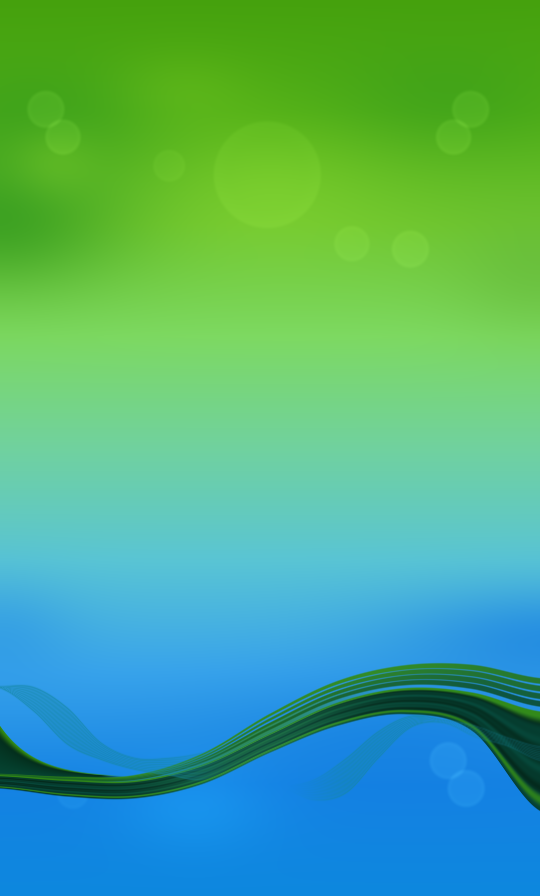
Reproduce this background procedurally as a WebGL 2 fragment shader.

```glsl
#version 300 es
precision highp float;
// A vertical green-to-blue gradient with soft light and bokeh discs,
// crossed near the bottom by a flowing striped ribbon and two fine veils.
// Ribbon edges are splines over x; stripes run along the space between them.
uniform vec2 u_resolution;
out vec4 outColor;

const vec3 DEEP_TEAL = vec3(0.02, 0.27, 0.20);
const vec3 DARK_GREEN = vec3(0.01, 0.15, 0.08);
const vec3 LEAF = vec3(0.20, 0.54, 0.07);
const vec3 VEIL = vec3(0.08, 0.53, 0.64);

// Catmull-Rom curve through nine evenly spaced heights, t in 0..1
float spline(float k[9], float t) {
  float f = clamp(t, 0.0, 1.0) * 8.0;
  int i = min(int(f), 7);
  float u = f - float(i);
  float a = k[max(i - 1, 0)], b = k[i], c = k[i + 1], d = k[min(i + 2, 8)];
  return b + 0.5 * u * (c - a + u * (2.0 * a - 5.0 * b + 4.0 * c - d
    + u * (3.0 * (b - c) + d - a)));
}

// Smooth coverage of the strip between two heights
float band(float y, float low, float high, float soft) {
  return smoothstep(-soft, soft, y - low) * smoothstep(-soft, soft, high - y);
}

// Soft elliptical light
float glow(vec2 uv, vec2 centre, vec2 radius) {
  vec2 d = (uv - centre) / radius;
  return exp(-dot(d, d));
}

// Flat bokeh disc with a slightly brighter rim; p and radius in canvas heights
float disc(vec2 p, vec2 centre, float radius) {
  float d = length(p - centre) - radius;
  float inside = 1.0 - smoothstep(-0.003, 0.002, d);
  return inside * (0.75 + 0.25 * smoothstep(-0.35 * radius, 0.0, d));
}

vec3 backdrop(vec2 uv) {
  vec3 stops[9] = vec3[9](
    vec3(0.05, 0.53, 0.87), vec3(0.08, 0.51, 0.89), vec3(0.22, 0.64, 0.92),
    vec3(0.35, 0.77, 0.83), vec3(0.44, 0.82, 0.62), vec3(0.49, 0.85, 0.38),
    vec3(0.43, 0.77, 0.18), vec3(0.31, 0.68, 0.09), vec3(0.27, 0.63, 0.05));
  float f = clamp(uv.y, 0.0, 1.0) * 8.0;
  int i = min(int(f), 7);
  vec3 col = mix(stops[i], stops[i + 1], f - float(i));
  // shaded sides
  vec3 shade = vec3(0.18, 0.59, 0.12);
  col = mix(col, shade, 0.75 * glow(uv, vec2(0.0, 0.755), vec2(0.22, 0.075)));
  col = mix(col, shade, 0.45 * glow(uv, vec2(0.08, 0.87), vec2(0.22, 0.06)));
  col = mix(col, shade, 0.35 * glow(uv, vec2(0.82, 0.89), vec2(0.20, 0.06)));
  col = mix(col, vec3(0.38, 0.71, 0.22), 0.5 * glow(uv, vec2(1.0, 0.70), vec2(0.16, 0.07)));
  col = mix(col, vec3(0.12, 0.53, 0.88), 0.8 * glow(uv, vec2(1.03, 0.285), vec2(0.30, 0.055)));
  col = mix(col, vec3(0.15, 0.57, 0.90), 0.5 * glow(uv, vec2(0.0, 0.29), vec2(0.14, 0.06)));
  col = mix(col, vec3(0.07, 0.49, 0.88), 0.6 * glow(uv, vec2(0.75, 0.17), vec2(0.32, 0.07)));
  // lit patches
  vec3 light = vec3(0.10, 0.07, 0.02);
  col += light * 0.5 * glow(uv, vec2(0.33, 0.90), vec2(0.13, 0.045));
  col += light * 0.6 * glow(uv, vec2(0.50, 0.80), vec2(0.24, 0.08));
  col += light * 0.7 * glow(uv, vec2(0.10, 0.82), vec2(0.08, 0.04));
  col += vec3(0.02, 0.06, 0.04) * glow(uv, vec2(0.36, 0.10), vec2(0.14, 0.05));
  return col;
}

float bokeh(vec2 p) {
  vec2 m = vec2(abs(p.x - 0.287), p.y);
  float sum = disc(m, vec2(0.236, 0.878), 0.021) + disc(m, vec2(0.217, 0.847), 0.020);
  sum += 0.5 * disc(p, vec2(0.188, 0.815), 0.018) + 0.5 * disc(p, vec2(0.297, 0.805), 0.060);
  sum += 0.6 * disc(p, vec2(0.391, 0.728), 0.020) + 0.7 * disc(p, vec2(0.456, 0.722), 0.021);
  sum += disc(p, vec2(0.498, 0.151), 0.021) + disc(p, vec2(0.518, 0.120), 0.021);
  return sum + 0.6 * disc(p, vec2(0.081, 0.115), 0.018);
}

// Translucent sheet with fine threads; returns its opacity
float veil(float y, float a, float b, float px) {
  float low = min(a, b), high = max(a, b);
  float s = (y - low) / max(high - low, 0.002);
  float threads = 0.5 + 0.5 * cos(s * 50.0);
  float rim = band(y, high - px, high + px, px) + band(y, low - px, low + px, px);
  return band(y, low, high, px) * (0.38 + 0.18 * threads) + 0.22 * rim;
}

void main() {
  vec2 uv = gl_FragCoord.xy / u_resolution;
  vec2 p = vec2(uv.x * 0.6, uv.y);
  float px = 1.0 / u_resolution.y, x = uv.x, y = uv.y;
  vec3 col = backdrop(uv);
  col += bokeh(p) * mix(vec3(0.05, 0.06, 0.03), vec3(0.06, 0.055, 0.04), step(0.5, y));

  float top = spline(float[9](.135, .132, .134, .158, .202, .238, .255, .255, .240), x);
  float body = spline(float[9](.135, .130, .129, .147, .182, .216, .232, .227, .206), x);
  float base = spline(float[9](.120, .111, .109, .125, .160, .190, .203, .184, .095), x);

  // dark wedge entering from the left
  float wedge = 0.132 + 0.058 * exp(-x * 15.0);
  float depth = (wedge - y) / max(wedge - top, 0.004);
  vec3 wedgeColor = mix(LEAF, mix(DARK_GREEN, DEEP_TEAL, depth), smoothstep(0.0, 0.3, depth));
  col = mix(col, wedgeColor, band(y, top - 0.004, wedge, px) * (1.0 - smoothstep(0.18, 0.24, x)));

  // separate strands above the ribbon
  float middle = glow(vec2(x, 0.0), vec2(0.47, 0.0), vec2(0.17, 1.0));
  col = mix(col, LEAF, 0.65 * middle * band(y, body, mix(top, body, 0.45), px));
  for (int i = 0; i < 4; i++) {
    float h = mix(top, body, float(i) / 4.0);
    float w = 0.0010 + 0.0022 * smoothstep(0.3, 1.0, x);
    vec3 strand = mix(LEAF, DEEP_TEAL, float(i) * 0.2 + 0.3 * smoothstep(0.7, 1.0, x));
    col = mix(col, strand, 0.9 * band(y, h - w, h + w, px));
  }

  // ribbon body striped along its length
  float v = (body - y) / max(body - base, 0.004);
  float wave = 0.5 + 0.35 * sin(v * 19.0 + x * 3.0) + 0.15 * sin(v * 47.0);
  vec3 ribbon = mix(DARK_GREEN, DEEP_TEAL, wave);
  float edge = 1.0 - smoothstep(0.04, 0.14, v) + 0.85 * band(v, 0.84, 0.93, 0.04);
  ribbon = mix(ribbon, LEAF, clamp(edge + 0.55 * middle * (0.4 + 0.6 * wave), 0.0, 1.0));
  col = mix(col, ribbon, band(y, base, body, px) * (0.96 - 0.15 * middle));

  // fine veils on both sides
  float t = x * 2.0;
  float a = spline(float[9](.234, .233, .210, .171, .154, .154, .160, .172, .190), t);
  float b = spline(float[9](.232, .206, .169, .152, .141, .135, .130, .147, .167), t);
  col = mix(col, VEIL, veil(y, a, b, px) * (1.0 - smoothstep(0.28, 0.47, x)));
  t = (x - 0.522) / 0.478;
  a = spline(float[9](.122, .130, .154, .184, .201, .197, .190, .177, .167), t);
  b = spline(float[9](.120, .107, .115, .154, .188, .193, .177, .167, .151), t);
  col = mix(col, VEIL, veil(y, a, b, px) * smoothstep(0.0, 0.3, t) * (1.0 - 0.6 * smoothstep(0.5, 0.8, t)));

  outColor = vec4(clamp(col, 0.0, 1.0), 1.0);
}
```
